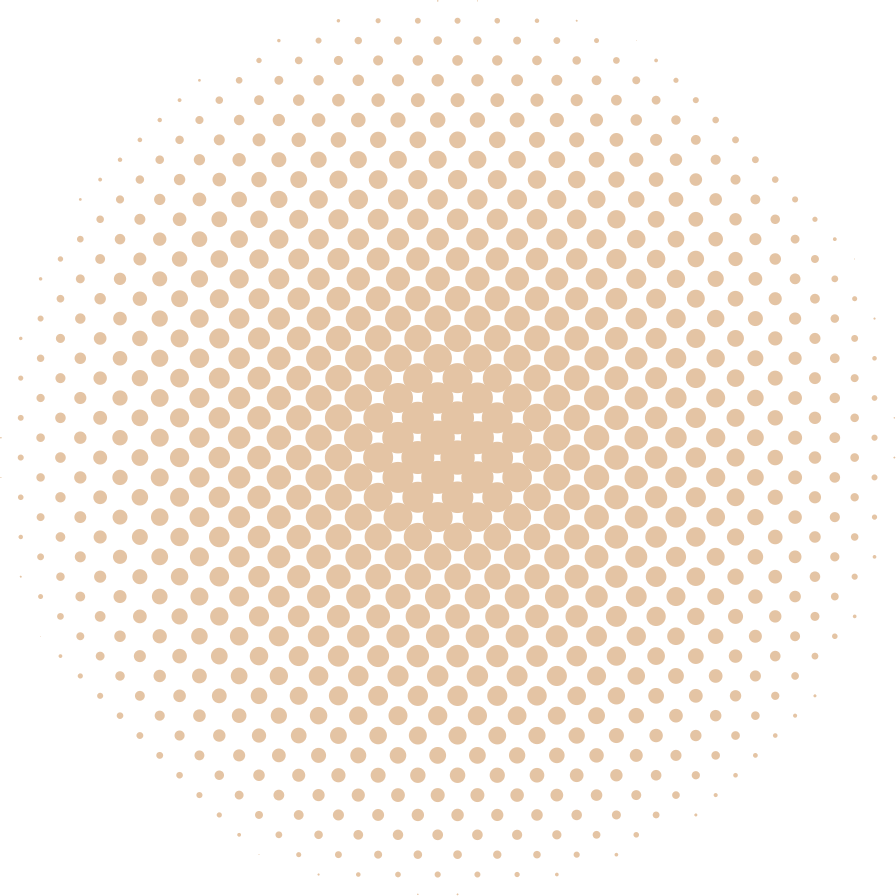
Reproduce this pattern procedurally as a Shadertoy shader.

```glsl
// Radial halftone: tan dots on a checkerboard lattice over white.
// Dots shrink with distance from the centre; near the middle they overlap
// and leave only small four-sided gaps.

const vec3 PAPER = vec3(1.0);
const vec3 INK = vec3(0.894, 0.769, 0.643);
const vec2 CENTRE = vec2(0.5);
const vec2 LATTICE_ORIGIN = vec2(0.4885, 0.5115);
const float PITCH = 0.02216;      // spacing of lattice rows and columns
const float DISC_RADIUS = 0.501;  // where the dots vanish

// Dot radius in lattice units for a distance t, 0 at centre and 1 at the rim.
float dotRadius(float t) {
    if (t >= 1.0) return -1.0;
    float falloff = 0.798 * pow(1.0 - t, 0.55);
    float coreSwell = 0.091 * max(0.0, 1.0 - t / 0.23);
    return falloff + coreSwell;
}

// Signed distance to the nearest dot, in lattice units.
float halftoneDistance(vec2 grid) {
    vec2 home = floor(grid + 0.5);
    float nearest = 10.0;
    for (int j = -1; j <= 1; j++) {
        for (int i = -1; i <= 1; i++) {
            vec2 site = home + vec2(i, j);
            // Only every second site holds a dot.
            if (mod(site.x + site.y, 2.0) > 0.5) continue;
            vec2 place = LATTICE_ORIGIN + site * PITCH;
            float t = length(place - CENTRE) / DISC_RADIUS;
            nearest = min(nearest, length(grid - site) - dotRadius(t));
        }
    }
    return nearest;
}

void mainImage(out vec4 fragColor, in vec2 fragCoord) {
    // Square canvas coordinates, centred on wider or taller screens.
    float side = min(iResolution.x, iResolution.y);
    vec2 uv = (fragCoord - 0.5 * iResolution.xy) / side + 0.5;

    float dist = halftoneDistance((uv - LATTICE_ORIGIN) / PITCH);

    // Edge softened over one pixel.
    float pixel = 1.0 / (side * PITCH);
    float coverage = clamp(0.5 - dist / pixel, 0.0, 1.0);
    fragColor = vec4(mix(PAPER, INK, coverage), 1.0);
}
```
